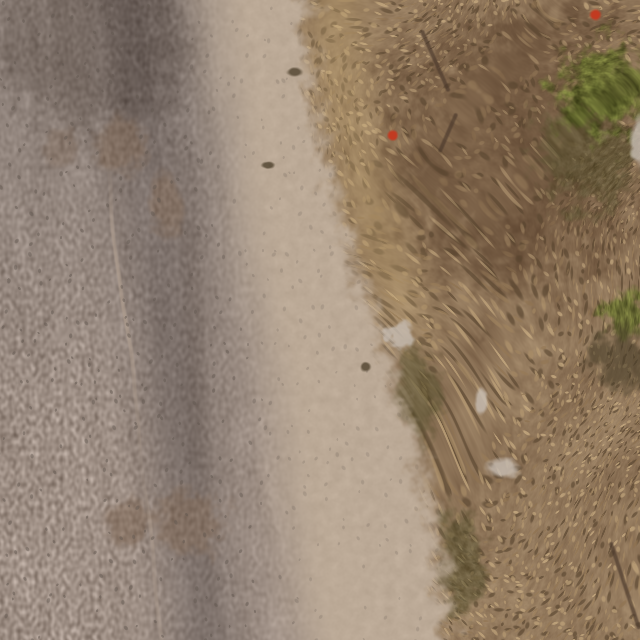
Give the GLSL for this texture, as a WebGL 1 fragment shader.

```glsl
precision highp float;
uniform vec2 u_resolution;

vec2 hash2(vec2 p) {
  vec3 q = fract(p.xyx * vec3(0.1031, 0.1030, 0.0973));
  q += dot(q, q.yzx + 33.33);
  return fract((q.xx + q.yz) * q.zy);
}

float corner(vec2 i, vec2 f, vec2 e) {
  return dot(hash2(i + e) * 2.0 - 1.0, f - e);
}

float gradientNoise(vec2 p) {
  vec2 i = floor(p), f = fract(p), e = vec2(0.0, 1.0);
  vec2 u = f * f * (3.0 - 2.0 * f);
  float low = mix(corner(i, f, e.xx), corner(i, f, e.yx), u.x);
  float high = mix(corner(i, f, e.xy), corner(i, f, e.yy), u.x);
  return mix(low, high, u.y) * 1.5;
}

float fbm(vec2 p) {
  float sum = 0.0, amp = 0.6;
  for (int i = 0; i < 3; i++) {
    sum += amp * gradientNoise(p);
    p = mat2(0.8, 0.6, -0.6, 0.8) * p * 2.03 + 7.3;
    amp *= 0.55;
  }
  return sum;
}

vec2 rotate(vec2 p, float a) {
  float c = cos(a), s = sin(a);
  return vec2(c * p.x + s * p.y, c * p.y - s * p.x);
}

// Soft ragged ellipse: center in xy, radii in zw
float blob(vec2 p, vec4 shape, float ragged) {
  float d = length((p - shape.xy) / shape.zw);
  if (d > 2.2) return 0.0;
  return 1.0 - smoothstep(0.55, 1.15, d + ragged * fbm(p * 34.0));
}

float stroke(vec2 p, vec2 a, vec2 b) {
  vec2 pa = p - a, ba = b - a;
  float h = clamp(dot(pa, ba) / dot(ba, ba), 0.0, 1.0);
  return 1.0 - smoothstep(0.001, 0.005, length(pa - ba * h));
}

// Scattered slivers: x is coverage, y is a random tone
vec2 slivers(vec2 p, float density, vec2 size, float spread, float keep) {
  vec2 g = p * density, cell = floor(g), result = vec2(0.0);
  for (int j = -1; j <= 1; j++) {
    for (int i = -1; i <= 1; i++) {
      vec2 id = cell + vec2(float(i), float(j));
      vec2 r = hash2(id + density), k = hash2(id + density * 2.0 + 19.0);
      vec2 q = rotate(g - id - r, (k.x - 0.5) * spread);
      float m = 1.0 - smoothstep(0.5, 1.2, length(q / (size * (0.6 + 0.6 * r.y))));
      m *= step(k.y, keep);
      if (m > result.x) result = vec2(m, k.x);
    }
  }
  return result;
}

vec3 roadColor(vec2 p, float t) {
  float grain = gradientNoise(p * vec2(150.0, 105.0));
  float streak = fbm(vec2((p.x - 0.13 * t) * 38.0, p.y * 5.0));
  vec3 col = mix(vec3(0.57, 0.52, 0.49), vec3(0.62, 0.56, 0.52), smoothstep(0.1, 0.8, t));

  // Wheel track, rut and shaded head
  float track = exp(-pow(abs(p.x - 0.205 - 0.115 * t) / 0.062, 2.0));
  float rut = exp(-pow(abs(p.x - 0.285 - 0.035 * t) / 0.02, 2.0));
  rut *= smoothstep(0.12, 0.4, t) * (1.0 - smoothstep(0.65, 0.85, t));
  col = mix(col, vec3(0.47, 0.425, 0.405), track * 0.8);
  col -= 0.065 * rut * (0.8 + streak);
  col -= 0.09 * blob(p, vec4(0.15, 0.94, 0.17, 0.18), 0.5);
  col += 0.05 * streak + 0.035 * fbm(p * 14.0);

  // Coarse aggregate
  float coarse = 1.0 - smoothstep(0.08, 0.26, p.x - 0.05 * t);
  col += grain * mix(0.065, 0.15, coarse * smoothstep(0.15, 0.7, t));

  // Earth stains
  float stain = blob(p, vec4(0.19, 0.775, 0.045, 0.05), 0.5);
  stain = max(stain, blob(p, vec4(0.26, 0.68, 0.03, 0.055), 0.5));
  stain = max(stain, blob(p, vec4(0.295, 0.185, 0.065, 0.055), 0.6));
  stain = max(stain, blob(p, vec4(0.198, 0.185, 0.035, 0.045), 0.6));
  stain = max(stain, 0.6 * blob(p, vec4(0.095, 0.77, 0.03, 0.035), 0.5));
  col = mix(col, vec3(0.51, 0.425, 0.36) + grain * 0.06, stain * 0.65);

  // Pale seam
  float seam = abs(p.x - 0.137 - 0.117 * t - 0.006 * gradientNoise(vec2(p.y * 11.0, 2.5)));
  float fade = smoothstep(0.18, 0.3, t) * (0.7 + streak);
  return mix(col, vec3(0.69, 0.62, 0.56), (1.0 - smoothstep(0.001, 0.005, seam)) * fade * 0.65);
}

vec3 vergeColor(vec2 p, float t, float inside) {
  vec2 w = rotate(p, 0.5 * gradientNoise(p * 3.0));
  float fine = fbm(w * vec2(85.0, 55.0));
  vec3 col = mix(vec3(0.49, 0.39, 0.29), vec3(0.64, 0.54, 0.42), 0.5 + 0.7 * fbm(p * 9.0) + 0.6 * fine);
  float thicket = blob(p, vec4(0.82, 0.77, 0.25, 0.25), 0.6);
  col *= 1.0 - thicket * vec3(0.19, 0.23, 0.26);

  // Dry straw over shadows
  vec2 shade = slivers(w, 62.0, vec2(0.24, 0.5), 3.0, 0.55);
  vec2 straw = slivers(w + 3.1, 76.0, vec2(0.22, 0.52), 2.6, 0.75);
  col = mix(col, vec3(0.34, 0.265, 0.18), shade.x * 0.62);
  col = mix(col, mix(vec3(0.55, 0.44, 0.31), vec3(0.81, 0.70, 0.53), straw.y), straw.x * (0.72 - 0.3 * thicket));
  float fringe = exp(-pow(abs(inside - 0.055) / 0.05, 2.0)) * (1.0 - smoothstep(0.4, 0.6, t));
  col = mix(col, vec3(0.75, 0.64, 0.45), fringe * 0.4);

  // Moss, green plants and a hollow
  float moss = blob(p, vec4(0.65, 0.385, 0.04, 0.08), 0.8);
  moss = max(moss, blob(p, vec4(0.72, 0.12, 0.04, 0.09), 0.8));
  moss = max(moss, blob(p, vec4(0.92, 0.77, 0.09, 0.1), 0.8));
  float leaf = max(blob(p, vec4(0.95, 0.86, 0.09, 0.075), 0.9), blob(p, vec4(0.975, 0.505, 0.035, 0.04), 0.9));
  col = mix(col, vec3(0.36, 0.33, 0.2) + 0.15 * fine, moss * 0.6);
  col = mix(col, mix(vec3(0.23, 0.26, 0.08), vec3(0.56, 0.61, 0.27), 0.45 + fine), leaf * 0.78);
  col = mix(col, vec3(0.27, 0.23, 0.15), 0.6 * blob(p, vec4(0.97, 0.44, 0.05, 0.055), 0.8));

  // Twigs
  float twig = stroke(p, vec2(0.66, 0.95), vec2(0.7, 0.86));
  twig = max(twig, stroke(p, vec2(0.712, 0.82), vec2(0.688, 0.765)));
  twig = max(twig, stroke(p, vec2(0.955, 0.15), vec2(0.998, 0.02)));
  return mix(col, vec3(0.29, 0.22, 0.17), twig * 0.65);
}

void main() {
  vec2 p = gl_FragCoord.xy / u_resolution;
  float t = 1.0 - p.y;

  // Dusty shoulder and grit
  float bank = p.x - 0.335 - 0.15 * t + 0.018 * fbm(p * vec2(12.0, 4.0));
  vec3 dust = vec3(0.735, 0.665, 0.59) + 0.04 * fbm(p * 60.0);
  vec3 col = mix(roadColor(p, t), dust, smoothstep(-0.075, 0.055, bank));
  float grit = slivers(p, 48.0, vec2(0.13, 0.19), 1.5, 0.38).x;
  col = mix(col, vec3(0.38, 0.34, 0.31), grit * mix(0.5, 0.2, smoothstep(-0.1, 0.03, bank)));

  // Ragged grass margin
  float inside = p.x - 0.47 - 0.22 * smoothstep(0.0, 1.0, t);
  float margin = smoothstep(-0.018, 0.032, inside + 0.04 * fbm(p * 32.0));
  col = mix(col, vergeColor(p, t, inside), margin);

  // Debris, pale stones and red petals
  float debris = blob(p, vec4(0.46, 0.888, 0.014, 0.009), 0.5);
  debris = max(debris, blob(p, vec4(0.418, 0.742, 0.011, 0.006), 0.5));
  debris = max(debris, blob(p, vec4(0.571, 0.427, 0.009, 0.008), 0.4));
  col = mix(col, vec3(0.31, 0.26, 0.18), debris * 0.8);
  float stone = blob(p, vec4(0.625, 0.475, 0.023, 0.02), 1.1);
  stone = max(stone, blob(p, vec4(0.752, 0.375, 0.01, 0.026), 0.5));
  stone = max(stone, blob(p, vec4(0.785, 0.268, 0.026, 0.017), 0.5));
  stone = max(stone, blob(p, vec4(1.0, 0.78, 0.015, 0.045), 0.5));
  col = mix(col, vec3(0.78, 0.74, 0.7), stone * 0.8);
  float petal = max(blob(p, vec4(0.93, 0.977, 0.01, 0.01), 0.3), blob(p, vec4(0.614, 0.788, 0.009, 0.009), 0.3));
  gl_FragColor = vec4(mix(col, vec3(0.76, 0.23, 0.13), petal), 1.0);
}
```
